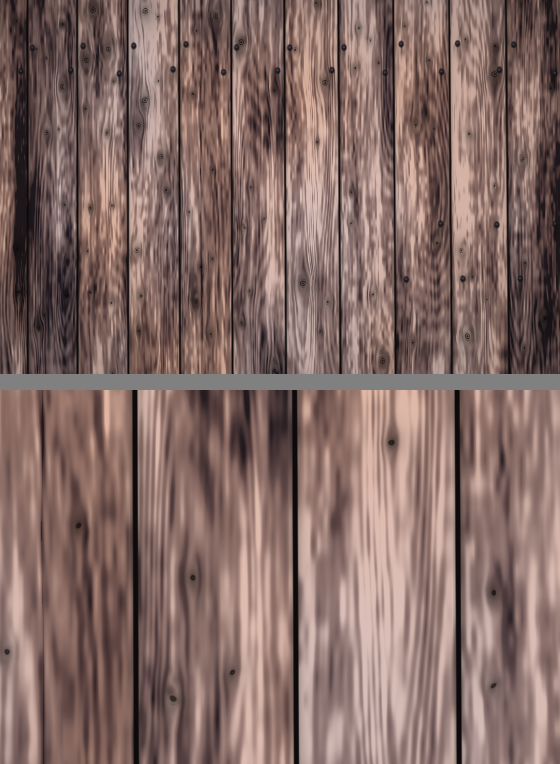
Top: the whole. Bottom: its middle third, enlarged.
Write a Shadertoy shader that draws this texture.

```glsl
// Weathered vertical wood planks with grain, knots, nails and dark gaps.

const vec3 SOOT = vec3(0.12, 0.095, 0.115);
const vec3 UMBER = vec3(0.30, 0.225, 0.23);
const vec3 BROWN = vec3(0.51, 0.405, 0.385);
const vec3 PALE = vec3(0.82, 0.70, 0.66);
const vec3 STEEL = vec3(0.27, 0.28, 0.34);

// Plank layout in canvas widths: first gap, plank width, widening per plank
const float FIRST_GAP = 0.0495;
const float PLANK_WIDTH = 0.0879;
const float WIDENING = 0.00081;
const float SPLIT_PLANK = 4.0;

// Brightness offset of each plank, left to right
const float TONE[11] = float[11](-0.10, -0.17, -0.01, 0.10, 0.02, 0.0,
                                 0.06, 0.0, 0.03, 0.14, -0.09);

float hash(vec2 p) {
    vec3 q = fract(p.xyx * vec3(0.1031, 0.1030, 0.0973));
    q += dot(q, q.yzx + 33.33);
    return fract((q.x + q.y) * q.z);
}

float noise(vec2 p) {
    vec2 i = floor(p), f = fract(p);
    f = f * f * (3.0 - 2.0 * f);
    return mix(mix(hash(i), hash(i + vec2(1, 0)), f.x),
               mix(hash(i + vec2(0, 1)), hash(i + vec2(1, 1)), f.x), f.y);
}

// Soft disc of radius r, stretched along y
float spot(vec2 d, float r, float stretch, float blur) {
    return 1.0 - smoothstep(r - blur, r + blur, length(d / vec2(1.0, stretch)));
}

// Plank index (integer part) and place across it (fraction)
float plankCoord(vec2 p) {
    float x = p.x * (1.0 + 0.0065 * (p.y * 1.5 - 0.5)) - FIRST_GAP;
    float root = sqrt(PLANK_WIDTH * PLANK_WIDTH + 4.0 * WIDENING * x);
    return (root - PLANK_WIDTH) / (2.0 * WIDENING) + 1.0;
}

// Bends the grain around scattered knots; returns their darkness
float addKnots(inout float grainX, vec2 p, float id, float width, float px) {
    const float CELL = 0.095;
    float dark = 0.0;
    float bend = 0.0;
    for (int lane = 0; lane < 2; lane++) {
        for (int k = -1; k <= 1; k++) {
            vec2 cell = vec2(id * 2.0 + float(lane) + 7.0, floor(p.y / CELL) + float(k) + 20.0);
            float present = step(0.36, hash(cell + 61.0));
            float size = hash(cell + 17.0);
            float r = mix(0.0018, 0.0065, size * size);
            vec2 centre = vec2((0.28 + 0.42 * float(lane) + 0.24 * (hash(cell) - 0.5)) * width,
                               (cell.y - 20.0 + hash(cell + 31.0)) * CELL);
            vec2 d = p - centre;
            d.x += 0.003 * (noise(p * 150.0) - 0.5);
            bend += present * d.x * exp(-dot(d * vec2(1.0, 0.45), d * vec2(1.0, 0.45)) / (r * r * 5.0));
            float core = spot(d, r, 1.3, px + r * 0.35);
            float rings = 0.75 + 0.25 * sin(length(d) * 1800.0);
            float halo = exp(-length(d / vec2(2.2, 3.0)) / r);
            dark = max(dark, present * max(core * rings * 0.75, halo * 0.48));
        }
    }
    grainX -= bend;
    return dark;
}

// Combined grain tone: fine fibres, bands, stains and curved growth rings
float grainTone(float x, float y, float id) {
    vec2 g = vec2(x, y) + vec2(id * 1.37 + 2.0, id * 2.71 + 3.0);
    float fibre = noise(g * vec2(340.0, 26.0)) - 0.5;
    float fleck = noise(g * vec2(270.0, 75.0)) - 0.5;
    float band = noise(g * vec2(115.0, 5.0)) - 0.5;
    float stain = noise(g * vec2(26.0, 7.0)) - 0.5;
    float field = noise(g * vec2(32.0, 3.2));
    float rings = sin(field * 62.0 + 3.0 * band);
    float worn = smoothstep(0.3, 0.75, noise(g * vec2(18.0, 5.0) + 40.0));
    return fibre * 0.40 + fleck * mix(0.18, 0.42, worn) + band * 0.46
         + stain * 0.58 + rings * mix(0.12, 0.05, worn);
}

vec3 woodColor(float t) {
    vec3 c = mix(SOOT, UMBER, smoothstep(0.0, 0.28, t));
    c = mix(c, BROWN, smoothstep(0.22, 0.60, t));
    return mix(c, PALE, smoothstep(0.54, 1.05, t));
}

// Nail head with a rust streak below; at is (place across, height)
vec3 addNail(vec3 color, vec2 p, vec2 at, float id, float width, float px) {
    vec2 jitter = vec2(0.05, 0.008) * (hash(vec2(id + 3.0, at.y * 90.0)) - 0.5);
    vec2 d = p - (at + jitter) * vec2(width, 1.0);
    float streak = exp(-abs(d.x) / 0.003) * smoothstep(-0.045, 0.0, d.y) * step(d.y, 0.0);
    color *= 1.0 - 0.4 * streak;
    color = mix(color, SOOT * 0.8, 0.92 * spot(d, 0.0047, 1.25, px));
    return mix(color, STEEL, 0.75 * spot(d - vec2(-0.0005, 0.001), 0.0022, 1.0, px));
}

void mainImage(out vec4 fragColor, in vec2 fragCoord) {
    float px = 1.0 / iResolution.x;
    vec2 uv = fragCoord * px;
    float k = plankCoord(uv);
    float id = clamp(floor(k), 0.0, 10.0);
    float across = k - id;
    float width = PLANK_WIDTH + WIDENING * (2.0 * id - 1.0);
    vec2 p = vec2(across * width, uv.y);

    // Grain and knots
    float grainX = p.x + 0.005 * (noise(vec2(id * 9.0, p.y * 9.0)) - 0.5);
    float knots = addKnots(grainX, p, id, width, px);
    float tone = 0.60 + TONE[int(id)] + grainTone(grainX, p.y, id);

    // Darker weathered side and occasional long split
    float side = smoothstep(0.62, 0.86, across + 0.25 * (noise(vec2(id * 5.0, p.y * 6.0)) - 0.5));
    tone -= side * 0.24 * hash(vec2(id + 4.0, 8.0));
    float splitX = (0.40 + 0.03 * noise(vec2(3.0, p.y * 14.0))) * width;
    float split = step(abs(id - SPLIT_PLANK), 0.5);
    tone -= split * (0.45 * exp(-abs(p.x - splitX) / 0.0016) + 0.12 * step(splitX, p.x));
    vec3 color = woodColor(tone) * (1.0 - knots);

    // Warm and cool drift of the wood
    float warmth = noise(vec2(id * 3.3 + across, p.y * 4.0)) - 0.45;
    color *= 1.0 + warmth * vec3(0.08, -0.04, -0.16);

    // Nails: a staggered pair on top, a lower pair on the right-hand planks
    color = addNail(color, p, vec2(0.12, 0.586), id, width, px);
    color = addNail(color, p, vec2(0.86, 0.540), id, width, px);
    if (id > 7.5) {
        color = addNail(color, p, vec2(0.82, 0.268), id, width, px);
        color = addNail(color, p, vec2(0.22, 0.172), id, width, px);
    }

    // Rounded edges, pale rim and the gap between planks
    float edge = min(across, 1.0 - across) * width;
    float rim = exp(-abs((1.0 - across) * width - 0.0035) / 0.001);
    color += 0.10 * rim * noise(vec2(id * 7.0, p.y * 25.0));
    color *= 1.0 - 0.4 * exp(-edge / 0.003);
    color = mix(SOOT * 0.4, color, smoothstep(0.0015 - px, 0.0015 + px, edge));

    // Gentle falloff toward the corners
    vec2 c = fragCoord / iResolution.xy - 0.5;
    color *= 1.06 - 0.5 * dot(c, c);
    fragColor = vec4(clamp(color, 0.0, 1.0), 1.0);
}
```
